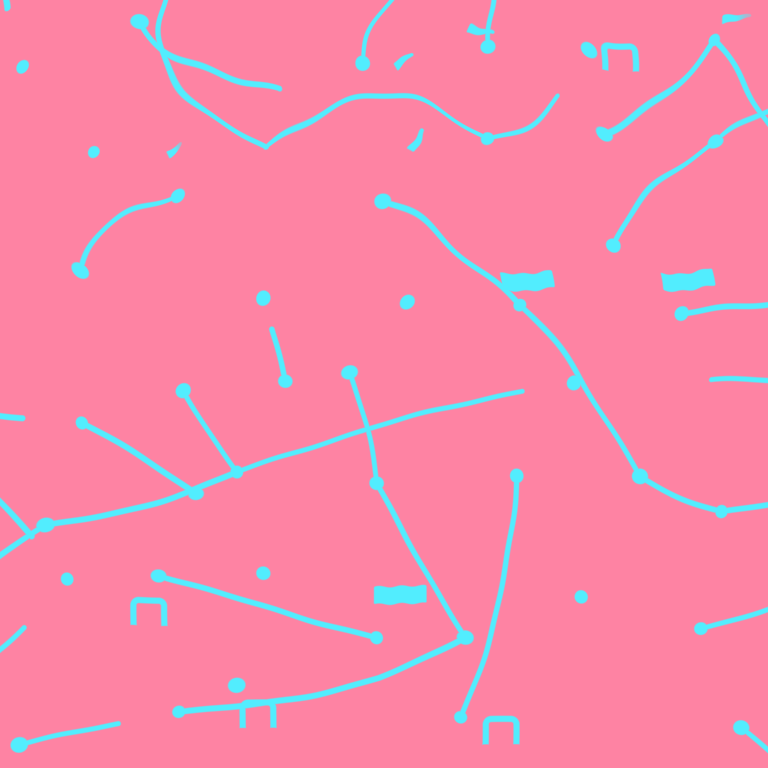
Give the GLSL for this pattern, as a three.js fragment shader.

```glsl
varying vec2 vUv;

float hash(vec2 c, float seed) {
  vec3 q = fract(vec3(c.xyx + seed * 7.31) * vec3(0.1031, 0.1030, 0.0973));
  q += dot(q, q.yzx + 33.33);
  return fract((q.x + q.y) * q.z);
}

vec2 hash2(vec2 c, float seed) {
  return vec2(hash(c, seed), hash(c, seed + 1.7));
}

float fill(float d) {
  return 1.0 - smoothstep(-0.009, 0.009, d);
}

vec2 nodeAt(vec2 cell) {
  return cell + 0.14 + 0.72 * hash2(cell, 1.0);
}

// Slightly flattened dot, missing in a few cells
float dotShape(vec2 p, vec2 cell) {
  if (hash(cell, 4.0) < 0.12) return 1.0;
  vec2 q = p - nodeAt(cell);
  q.x *= mix(0.78, 1.08, hash(cell, 5.0));
  return length(q) - mix(0.055, 0.072, hash(cell, 6.0));
}

// Bowed line to a nearby node, sometimes stopping short
float linkShape(vec2 p, vec2 cell, float bend) {
  if (hash(cell, 8.0) > 0.56) return 1.0;
  float angle = mix(-1.3, 1.5, hash(cell, 9.0));
  float reach = mix(1.0, 1.8, hash(cell, 10.0));
  vec2 step2 = floor(reach * vec2(cos(angle), sin(angle)) + 0.5);
  vec2 a = nodeAt(cell);
  vec2 ab = nodeAt(cell + step2) - a;
  float stop = hash(cell, 11.0) > 0.75 ? 0.62 : 1.0;
  float t = clamp(dot(p - a, ab) / dot(ab, ab), 0.0, stop);
  float bow = (hash(cell, 12.0) - 0.5) * bend;
  vec2 onCurve = a + ab * t + vec2(-ab.y, ab.x) * bow * 4.0 * t * (1.0 - t);
  return length(p - onCurve) - mix(0.022, 0.028, hash(cell, 13.0));
}

// Loose scraps: tapered slivers, stubby bars and small arches
float scrapCover(vec2 p, vec2 cell) {
  float kind = hash(cell, 15.0);
  if (hash(cell, 14.0) > (cell.y > 3.5 ? 0.42 : 0.1)) return 0.0;
  vec2 q = p - cell - 0.2 - 0.6 * hash2(cell, 16.0);
  if (kind < 0.25) {
    vec2 r = abs(vec2(q.x, max(q.y, 0.0))) - vec2(0.09, 0.03);
    float arch = abs(length(max(r, 0.0)) + min(max(r.x, r.y), 0.0) - 0.05) - 0.028;
    return fill(max(arch, abs(q.y) - 0.15));
  }
  float turn = kind > 0.88 ? 0.0 : mix(-0.5, 1.2, hash(cell, 18.0));
  q = mat2(cos(turn), -sin(turn), sin(turn), cos(turn)) * q;
  vec2 size = kind > 0.88 ? vec2(0.24, 0.08)
    : vec2(mix(0.05, 0.15, hash(cell, 19.0)), 0.038);
  float taper = kind > 0.88 ? 1.0 : 0.75 - 0.4 * q.x / size.x;
  float wobble = 0.008 * sin(q.x * 31.0 + kind * 40.0);
  vec2 r = abs(q + vec2(0.0, wobble)) - size * vec2(1.0, taper);
  float d = length(max(r + 0.015, 0.0)) + min(max(r.x, r.y) + 0.015, 0.0) - 0.015;
  float fade = kind > 0.6 && kind < 0.88 ? smoothstep(-0.2, 1.0, q.x / size.x) : 0.0;
  return fill(d) * (1.0 - 0.6 * fade);
}

void main() {
  vec2 p = vUv * 7.0;

  // The upper part is more warped than the lower
  float upper = smoothstep(3.2, 5.5, p.y);
  vec2 wave = sin(p.yx * 4.1 + vec2(0.4, 2.1)) + 0.5 * sin(p.yx * 9.3 + vec2(1.7, 0.2));
  p += wave * mix(0.008, 0.045, upper);

  float network = 1.0;
  float cover = 0.0;
  vec2 home = floor(p);
  for (int j = -3; j <= 3; j++) {
    for (int i = -3; i <= 1; i++) {
      vec2 cell = home + vec2(float(i), float(j));
      network = min(network, dotShape(p, cell));
      network = min(network, linkShape(p, cell, mix(0.1, 0.42, upper)));
      cover = max(cover, scrapCover(p, cell));
    }
  }
  cover = max(cover, fill(network));

  vec3 pink = vec3(0.995, 0.512, 0.64);
  vec3 cyan = vec3(0.32, 0.93, 0.995);
  gl_FragColor = vec4(mix(pink, cyan, cover), 1.0);
}
```
